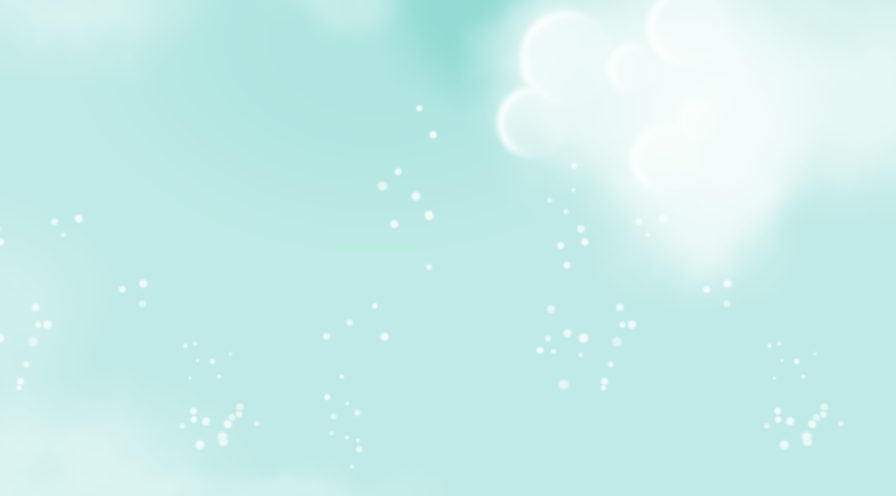
Write a Shadertoy shader that draws this background.

```glsl
// Pale turquoise sky with a glowing white cloud and drifting specks of light.

const vec3 SKY = vec3(0.752, 0.918, 0.906);
const vec3 TEAL = vec3(0.685, 0.897, 0.878);
const vec3 DEEP_TEAL = vec3(0.55, 0.85, 0.82);
const vec3 MIST = vec3(0.93, 0.98, 0.97);
const vec3 WHITE = vec3(0.985, 1.0, 0.995);

vec2 hash2(vec2 p) {
    vec3 q = fract(p.xyx * vec3(0.1031, 0.1030, 0.0973));
    q += dot(q, q.yzx + 33.33);
    return fract((q.xx + q.yz) * q.zy);
}

float cornerSlope(vec2 cell, vec2 offset, vec2 corner) {
    return dot(hash2(cell + corner) * 2.0 - 1.0, offset - corner);
}

float gradientNoise(vec2 p) {
    vec2 i = floor(p), f = fract(p);
    vec2 u = f * f * f * (f * (f * 6.0 - 15.0) + 10.0);
    float low = mix(cornerSlope(i, f, vec2(0, 0)), cornerSlope(i, f, vec2(1, 0)), u.x);
    float high = mix(cornerSlope(i, f, vec2(0, 1)), cornerSlope(i, f, vec2(1, 1)), u.x);
    return mix(low, high, u.y);
}

float fbm(vec2 p) {
    float sum = 0.0, amplitude = 0.6;
    for (int i = 0; i < 4; i++) {
        sum += amplitude * gradientNoise(p);
        p = p * 2.03 + 17.0;
        amplitude *= 0.5;
    }
    return sum;
}

// Soft ellipse: one at the centre, zero at the given radii
float glow(vec2 p, vec2 centre, vec2 radii) {
    return 1.0 - smoothstep(0.2, 1.0, length((p - centre) / radii));
}

float blend(float a, float b) {
    return 1.0 - (1.0 - a) * (1.0 - b);
}

// Round billow, brightest along its left rim and fading to the right
float puff(vec2 p, vec2 centre, float radius) {
    vec2 d = p - centre;
    float edge = length(d) - radius;
    float facing = smoothstep(-0.6, 0.7, dot(d / radius, vec2(-0.9, 0.35)));
    float fill = 1.0 - smoothstep(-0.012, 0.008, edge);
    float rim = exp(-pow((edge + 0.008) / 0.011, 2.0));
    return fill * (0.2 + 0.3 * facing) + 0.4 * rim * facing;
}

// Specks spread evenly through an ellipse, with varied size and strength
float scatter(vec2 p, vec2 centre, vec2 spread, int count, float size, float seed) {
    float light = 0.0, pixel = 1.0 / iResolution.y;
    for (int i = 0; i < count; i++) {
        vec2 place = hash2(vec2(float(i) + 3.7, seed));
        vec2 look = hash2(vec2(seed + 9.1, float(i) + 5.3));
        float angle = 2.4 * float(i) + 1.8 * place.x + seed;
        float reach = sqrt((float(i) + place.y) / float(count));
        vec2 spot = centre + spread * reach * vec2(cos(angle), sin(angle));
        float radius = size * mix(0.5, 1.05, look.x);
        float soft = 0.3 * radius + pixel;
        float dot1 = 1.0 - smoothstep(radius - soft, radius + soft, length(p - spot));
        light = max(light, dot1 * mix(0.55, 1.0, look.y));
    }
    return light;
}

// Groups of specks, repeated across the sky
float specks(vec2 p) {
    vec2 q = vec2(mod(p.x + 0.127, 1.178) - 0.127, p.y);
    float s = scatter(q, vec2(0.02, 0.31), vec2(0.125, 0.10), 15, 0.009, 1.0);
    s = max(s, scatter(q, vec2(-0.03, 0.56), vec2(0.05, 0.11), 8, 0.0075, 2.0));
    s = max(s, scatter(q, vec2(0.14, 0.54), vec2(0.035, 0.04), 3, 0.008, 3.0));
    s = max(s, scatter(q, vec2(0.277, 0.404), vec2(0.035, 0.04), 3, 0.01, 4.0));
    s = max(s, scatter(q, vec2(0.441, 0.14), vec2(0.092, 0.045), 12, 0.009, 5.0));
    s = max(s, scatter(q, vec2(0.42, 0.27), vec2(0.055, 0.07), 7, 0.006, 6.0));
    s = max(s, scatter(q, vec2(0.70, 0.165), vec2(0.045, 0.11), 10, 0.0065, 7.0));
    s = max(s, scatter(q, vec2(0.73, 0.345), vec2(0.09, 0.05), 4, 0.008, 8.0));
    return max(s, scatter(q, vec2(0.84, 0.61), vec2(0.08, 0.18), 8, 0.0095, 9.0));
}

void mainImage(out vec4 fragColor, in vec2 fragCoord) {
    vec2 p = fragCoord / iResolution.y;
    float grain = fbm(p * 5.0);
    vec2 warped = p + 0.09 * vec2(grain, fbm(p * 6.0 + 40.0));

    // Sky, deepening towards the top centre
    vec3 color = mix(SKY, TEAL, 0.9 * glow(p, vec2(0.76, 0.92), vec2(0.72, 0.50)));
    color = mix(color, DEEP_TEAL, 0.8 * glow(warped, vec2(0.93, 0.98), vec2(0.20, 0.24)));

    // Thin mist along the left and the edges
    float mist = 0.50 * glow(warped, vec2(0.14, 1.0), vec2(0.34, 0.19));
    mist = blend(mist, 0.35 * glow(warped, vec2(0.68, 1.02), vec2(0.17, 0.11)));
    mist = blend(mist, 0.60 * glow(warped, vec2(0.08, 0.04), vec2(0.48, 0.24)));
    mist = blend(mist, 0.30 * glow(warped, vec2(0.0, 0.37), vec2(0.26, 0.28)));
    mist = blend(mist, 0.35 * glow(warped, vec2(0.55, 0.0), vec2(0.38, 0.08)));
    color = mix(color, MIST, clamp(mist * (1.0 + 0.8 * grain), 0.0, 1.0));

    // Hazy cloud body
    float haze = 0.85 * glow(warped, vec2(1.18, 0.83), vec2(0.27, 0.30));
    haze = blend(haze, 0.90 * glow(warped, vec2(1.40, 0.84), vec2(0.32, 0.34)));
    haze = blend(haze, 0.80 * glow(warped, vec2(1.70, 0.79), vec2(0.42, 0.26)));
    haze = blend(haze, 0.85 * glow(warped, vec2(1.40, 0.59), vec2(0.27, 0.23)));
    haze = blend(haze, 0.40 * glow(warped, vec2(1.70, 1.0), vec2(0.50, 0.25)));
    color = mix(color, MIST, haze);
    color = mix(color, WHITE, 0.6 * glow(warped, vec2(1.43, 0.75), vec2(0.27, 0.33)));

    // Billows with bright rims
    float billow = max(puff(p, vec2(1.145, 0.882), 0.098), puff(p, vec2(1.075, 0.753), 0.074));
    billow = max(billow, max(puff(p, vec2(1.385, 0.945), 0.082), puff(p, vec2(1.275, 0.862), 0.052)));
    billow = max(billow, max(puff(p, vec2(1.340, 0.680), 0.070), puff(p, vec2(1.410, 0.755), 0.042)));
    color = mix(color, WHITE, billow);

    color = mix(color, WHITE, 0.92 * specks(p));
    fragColor = vec4(color, 1.0);
}
```
